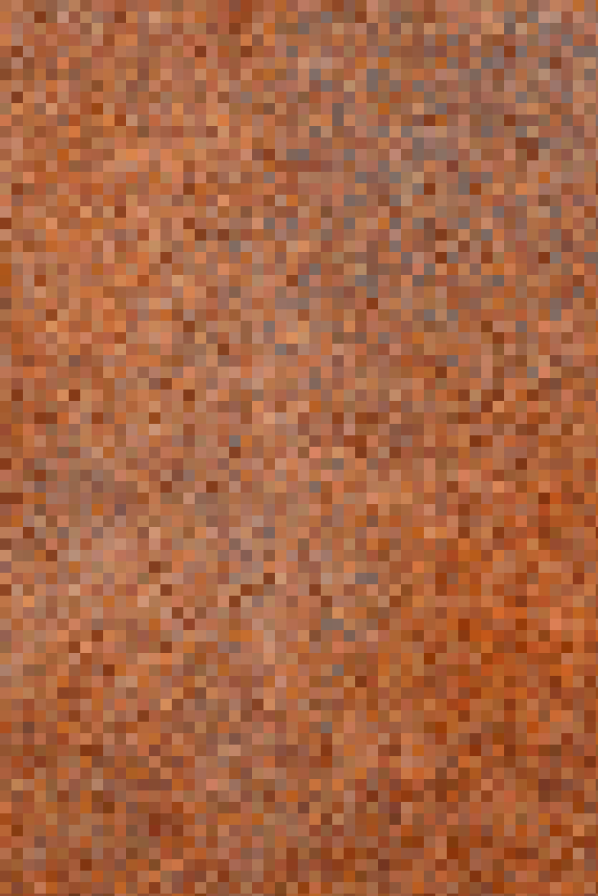
A Shadertoy shader for this texture:

```glsl
// Rusty mosaic: a grid of flat square tiles laid from the top left corner.
// Broad patches set each tile's tone, warmth and greyness; per-tile hashes
// scatter it around that, and tile edges are box filtered over one pixel.

const float COLUMNS = 52.2;

// Integer hash (PCG style): three values in 0..1 per tile and layer
vec3 hash3(vec2 cell, int layer) {
    uvec3 v = uvec3(ivec3(ivec2(cell) + 64, layer));
    v = v * 1664525u + 1013904223u;
    v.x += v.y * v.z; v.y += v.z * v.x; v.z += v.x * v.y;
    v ^= v >> 16u;
    v.x += v.y * v.z; v.y += v.z * v.x; v.z += v.x * v.y;
    return vec3(v >> 8u) / 16777216.0;
}

// Roughly normal value with unit deviation
float bell(vec3 h) {
    return 2.0 * (h.x + h.y + h.z - 1.5);
}

// Smooth noise in -1..1
float valueNoise(vec2 p, int layer) {
    vec2 i = floor(p), f = p - i;
    f = f * f * (3.0 - 2.0 * f);
    float a = mix(hash3(i, layer).x, hash3(i + vec2(1, 0), layer).x, f.x);
    float b = mix(hash3(i + vec2(0, 1), layer).x, hash3(i + vec2(1, 1), layer).x, f.x);
    return 2.0 * mix(a, b, f.y) - 1.0;
}

// Soft elliptical patch, 1 at its centre
float patchAt(vec2 uv, vec2 centre, vec2 radius) {
    vec2 d = (uv - centre) / radius;
    return exp(-dot(d, d));
}

vec3 tileColor(vec2 cell, vec2 gridSize) {
    vec2 uv = (cell + 0.5) / gridSize;
    uv.y = 1.0 - uv.y;
    vec3 scatter = hash3(cell, 2);
    vec3 rare = hash3(cell, 3);

    // Broad patches
    float orange = patchAt(uv, vec2(0.9, 0.32), vec2(0.32, 0.3));
    float pink = patchAt(uv, vec2(0.38, 0.5), vec2(0.26, 0.34));
    float grey = patchAt(uv, vec2(0.64, 0.86), vec2(0.2, 0.24))
               + 0.7 * patchAt(uv, vec2(0.98, 0.85), vec2(0.2, 0.3))
               + 0.6 * patchAt(uv, vec2(0.55, 0.33), vec2(0.07, 0.08));
    float lowEdge = 1.0 - smoothstep(0.0, 0.33, uv.y);
    float upperLeft = patchAt(uv, vec2(0.2, 0.78), vec2(0.35, 0.25));

    // Tone and warmth of this tile
    float tone = 0.12 + 0.4 * pink + 0.3 * upperLeft - 0.8 * lowEdge - 0.4 * grey
               + 0.45 * valueNoise(cell / 6.0, 4) + 0.85 * bell(hash3(cell, 1));
    float warmth = 1.3 * orange - 0.65 * pink + 0.25 * upperLeft - 0.9 * grey
                 + 0.35 * lowEdge + 0.5 * valueNoise(cell / 7.0, 5) + 0.65 * bell(scatter);
    tone -= 0.1 * max(warmth, 0.0);

    vec3 color = vec3(0.66, 0.405, 0.272)
               + tone * vec3(0.07, 0.06, 0.05)
               + warmth * vec3(0.02, -0.035, -0.072)
               + 0.05 * (scatter - 0.5);

    // Occasional burnt, vivid and steel grey tiles
    color = mix(color, vec3(0.48, 0.19, 0.06), 0.75 * step(0.97, rare.x));
    color = mix(color, vec3(0.76, 0.39, 0.10), 0.65 * step(0.975, rare.y));
    color = mix(color, vec3(0.44, 0.41, 0.41), 0.7 * step(1.0 - 0.14 * grey, rare.z));
    return clamp(color, 0.02, 1.0);
}

void mainImage(out vec4 fragColor, in vec2 fragCoord) {
    float pixel = COLUMNS / iResolution.x;
    vec2 gridSize = iResolution.xy * pixel;
    vec2 p = vec2(fragCoord.x, iResolution.y - fragCoord.y) * pixel;

    // Share of the pixel that falls on the next tile along each axis
    vec2 cell = floor(p - 0.5 * pixel);
    vec2 cover = clamp((p + 0.5 * pixel - cell - 1.0) / pixel, 0.0, 1.0);

    vec3 color = vec3(0.0);
    for (int j = 0; j < 2; j++) {
        for (int i = 0; i < 2; i++) {
            vec2 o = vec2(i, j);
            vec2 weight = mix(1.0 - cover, cover, o);
            color += weight.x * weight.y * tileColor(cell + o, gridSize);
        }
    }
    fragColor = vec4(color, 1.0);
}
```
